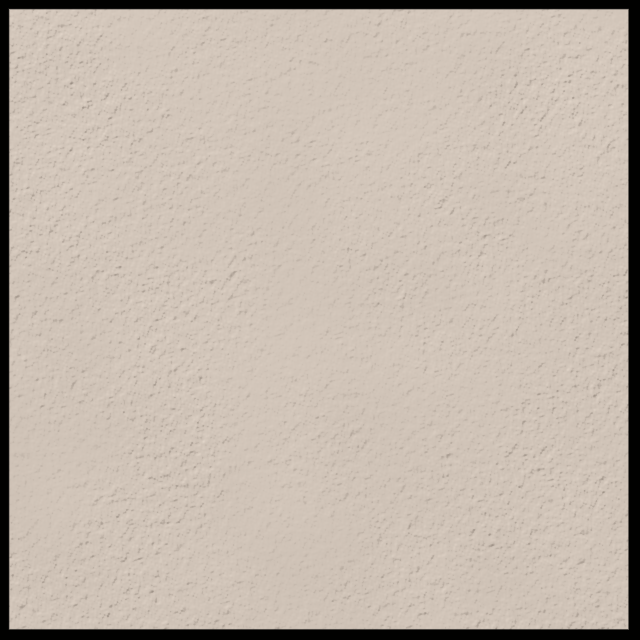
This texture is drawn by a Shadertoy shader. Its source:

```glsl
// Fine beige plaster inside a thin black frame.
// A noise height field is embossed by a light from the upper left;
// broad, soft patches vary how rough the surface is.

float hash(vec2 p) {
    vec3 q = fract(vec3(p.xyx) * 0.1031);
    q += dot(q, q.yzx + 33.33);
    return fract((q.x + q.y) * q.z);
}

float valueNoise(vec2 p) {
    vec2 cell = floor(p), f = fract(p);
    f = f * f * f * (f * (f * 6.0 - 15.0) + 10.0);
    return mix(mix(hash(cell), hash(cell + vec2(1, 0)), f.x),
               mix(hash(cell + vec2(0, 1)), hash(cell + vec2(1, 1)), f.x), f.y);
}

// Three rotated octaves of grain, finest about 1/300 of the canvas
float plasterHeight(vec2 uv) {
    vec2 p = uv * 85.0 + 20.0;
    float height = 0.0, weight = 0.42;
    for (int i = 0; i < 3; i++) {
        height += weight * valueNoise(p);
        p = mat2(0.8, 0.6, -0.6, 0.8) * p * 1.85 + 17.3;
        weight *= 0.8;
    }
    return height;
}

void mainImage(out vec4 fragColor, in vec2 fragCoord) {
    vec2 uv = fragCoord / iResolution.xy;

    // Relief: slope along the light, with shadows deeper than highlights
    vec2 toLight = vec2(-0.0021, 0.0029);
    float slope = plasterHeight(uv - toLight * 0.5) - plasterHeight(uv + toLight * 0.5);
    float patches = 0.6 * valueNoise(uv * 5.0 + 3.7) + 0.4 * valueNoise(uv * 13.0 + 41.0);
    float roughness = mix(0.5, 1.45, smoothstep(0.2, 0.85, patches));
    float shade = roughness * (0.075 * slope + 0.3 * min(slope + 0.12, 0.0));

    // Wall colour, a touch lighter toward the top, with faint mottling
    vec3 plaster = vec3(0.818, 0.769, 0.722) + 0.012 * (uv.y - 0.5);
    plaster += 0.012 * (valueNoise(uv * 9.0 + 8.0) - 0.5);
    plaster += shade * vec3(1.0, 0.99, 0.97);

    // Black frame, slightly wider at the right and bottom
    vec2 inset = min(uv - vec2(0.0143, 0.0167), vec2(0.982, 0.9857) - uv);
    float soft = 1.0 / min(iResolution.x, iResolution.y);
    float panel = smoothstep(-soft, soft, min(inset.x, inset.y));
    fragColor = vec4(mix(vec3(0.002, 0.002, 0.001), plaster, panel), 1.0);
}
```
